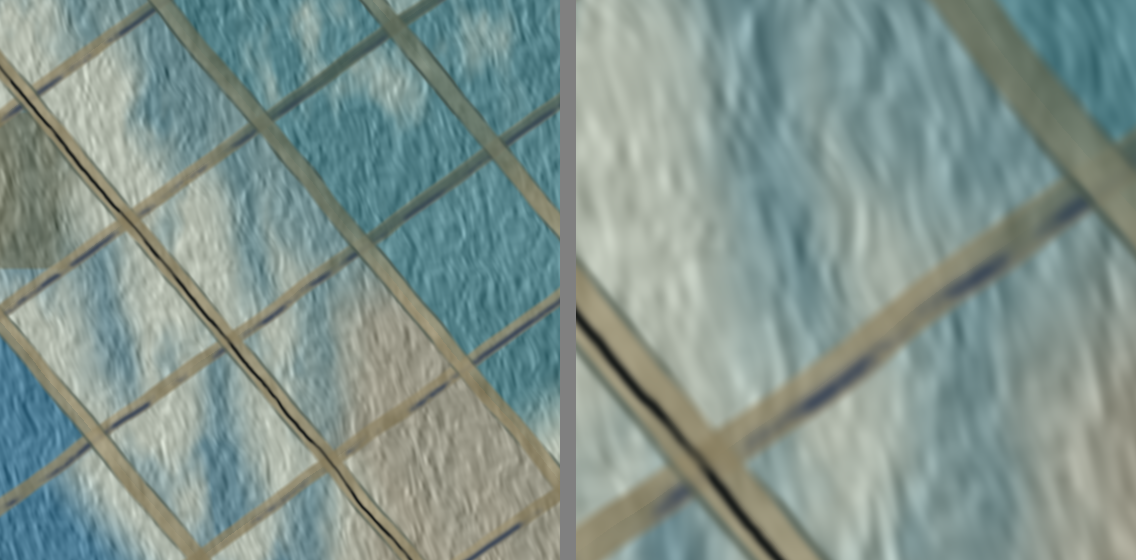
Left: the whole. Right: its middle third, enlarged.
Reproduce this texture procedurally as a Shadertoy shader.

```glsl
#define ORIGIN vec2(0.410, 0.391)
#define STEP_DOWN vec2(0.181, -0.217)
#define STEP_UP vec2(0.238, 0.172)
#define GROUT_HALF 0.0165
#define JOINT_HALF 0.0130
#define SOFT 0.0045
#define GRAIN 0.34
#define TEAL vec3(0.33, 0.51, 0.54)
#define BLUE vec3(0.28, 0.47, 0.57)
#define CREAM vec3(0.73, 0.75, 0.69)
#define BEIGE vec3(0.61, 0.59, 0.52)
#define TAN vec3(0.59, 0.55, 0.43)

float hash(vec2 p) {
    return fract(sin(dot(p, vec2(127.1, 311.7))) * 43758.5453);
}

float noise(vec2 p) {
    vec2 i = floor(p), f = fract(p);
    f = f * f * (3.0 - 2.0 * f);
    return mix(mix(hash(i), hash(i + vec2(1, 0)), f.x),
               mix(hash(i + vec2(0, 1)), hash(i + vec2(1, 1)), f.x), f.y);
}

float fbm(vec2 p) {
    float sum = 0.0, amp = 0.5;
    for (int i = 0; i < 4; i++) {
        sum += amp * noise(p);
        p = mat2(1.6, 1.2, -1.2, 1.6) * p + 7.3;
        amp *= 0.5;
    }
    return sum;
}

// Soft line of the given half width around zero
float band(float d, float halfWidth) {
    float s = max(SOFT, 1.5 / iResolution.y);
    return 1.0 - smoothstep(halfWidth - s, halfWidth + s, abs(d));
}

// Thin dark line with a soft profile
float hairline(float d, float width) {
    return exp(-d * d / (width * width));
}

// Rippled surface of the glass
float ripple(vec2 p) {
    p += 0.012 * vec2(noise(p * 22.0), noise(p * 22.0 + 31.0));
    p.x += 0.25 * p.y;
    return 0.65 * noise(p * vec2(75.0, 32.0)) + 0.35 * noise(p * vec2(130.0, 65.0) + 9.0);
}

// Glazed tile: reflections of pale light over blue glass
vec3 tileColor(vec2 p, vec2 uv, mat2 basis) {
    vec2 id = floor(uv), local = uv - id;
    vec2 q = p - ORIGIN - basis * (id + 0.5);
    float cloud = fbm(p * vec2(9.0, 5.0) + id * 3.7);

    // Blue streak inside the bright diagonal rows
    float shift = mix(-0.04, 0.08, hash(id + 4.0));
    float across = q.x - shift + 0.18 * q.y + 0.09 * (cloud - 0.5);
    float streak = exp(-pow(across / 0.045, 2.0)) * smoothstep(-0.19, -0.03, q.y + 0.1 * cloud);
    float row = step(-1.5, id.y) * step(id.y, 0.5);
    float lit = 1.0 - 0.85 * streak - 0.5 * smoothstep(0.5, 0.75, cloud);
    lit *= 1.0 - 0.75 * step(0.0, id.y) * smoothstep(0.45, 0.85, local.y);

    // Outer rows catch light only in places
    float upper = smoothstep(1.3, 1.8, uv.x) + 0.9 * smoothstep(0.48, 0.75, cloud) * smoothstep(0.3, -1.2, uv.x);
    float lower = smoothstep(-1.5, -1.1, uv.y) * smoothstep(-0.1, 0.1, uv.x);
    lit = clamp(mix(id.y > 0.0 ? upper : lower, lit, row), 0.0, 1.0);

    vec3 glass = mix(BLUE, TEAL, smoothstep(-1.5, 0.8, uv.y)) + 0.10 * (cloud - 0.5);
    glass = mix(glass, vec3(0.43, 0.53, 0.55), 0.55 * row);
    vec3 color = mix(glass, CREAM, lit * 0.92);

    // Warm tint at the lower right, olive shade at the left
    float warm = row * smoothstep(0.52, 0.72, p.x + 0.2 * (cloud - 0.5)) * smoothstep(0.58, 0.42, p.y);
    float olive = smoothstep(0.17, 0.08, p.x) * band(p.y - 0.66, 0.14) * row * step(id.y, -0.5);
    color = mix(color, BEIGE, 0.9 * warm);
    color = mix(color, vec3(0.43, 0.44, 0.36), 0.75 * olive);
    float relief = ripple(p) - ripple(p + vec2(0.005, -0.003));
    return color + GRAIN * relief + 0.07 * (ripple(p) - 0.5);
}

void mainImage(out vec4 fragColor, in vec2 fragCoord) {
    vec2 p = fragCoord / iResolution.y;
    mat2 basis = mat2(STEP_DOWN, STEP_UP);
    vec2 bend = 0.010 * (vec2(fbm(p * 9.0), fbm(p * 9.0 + 20.0)) - 0.5);
    vec2 uv = inverse(basis) * (p + bend - ORIGIN);

    // Signed distances to the two sets of joints
    float area = abs(determinant(basis));
    vec2 spacing = area / vec2(length(STEP_UP), length(STEP_DOWN));
    vec2 nearest = floor(uv + 0.5);
    vec2 d = (uv - nearest) * spacing;

    float wear = fbm(p * 17.0 + 3.0);
    float shade = smoothstep(0.45, 1.2, uv.y) * smoothstep(0.5, -0.2, uv.x);
    vec3 color = tileColor(p, uv, basis);
    vec3 grout = mix(TAN, vec3(0.37, 0.44, 0.39), 0.75 * shade) + 0.25 * (wear - 0.5);
    grout += 0.08 * (ripple(p) - 0.5);

    // Rising joints, with a blue shadow on their lower side
    color = mix(color, grout, 0.8 * band(d.x, JOINT_HALF));
    float shadow = hairline(d.x - 0.006, 0.006) * smoothstep(0.25, 0.6, wear);
    color = mix(color, vec3(0.20, 0.25, 0.33), 0.85 * shadow);
    color = mix(color, vec3(0.22, 0.32, 0.31), 0.55 * shade * band(d.x, 0.009));

    // Falling joints, with dark edges
    color = mix(color, grout, 0.85 * band(d.y, GROUT_HALF));
    float edges = hairline(abs(d.y) - GROUT_HALF, 0.0035) * smoothstep(0.25, 0.65, wear);
    color = mix(color, vec3(0.25, 0.31, 0.28), (0.55 + 0.25 * shade) * edges);

    // Open crack along the middle joint
    float crack = hairline(d.y + 0.003 + 0.008 * (wear - 0.5), 0.0034);
    crack *= step(abs(nearest.y), 0.5) * (0.6 + 0.4 * smoothstep(0.35, 0.55, wear));
    color = mix(color, vec3(0.11, 0.12, 0.11), crack);

    fragColor = vec4(clamp(color, 0.0, 1.0), 1.0);
}
```
